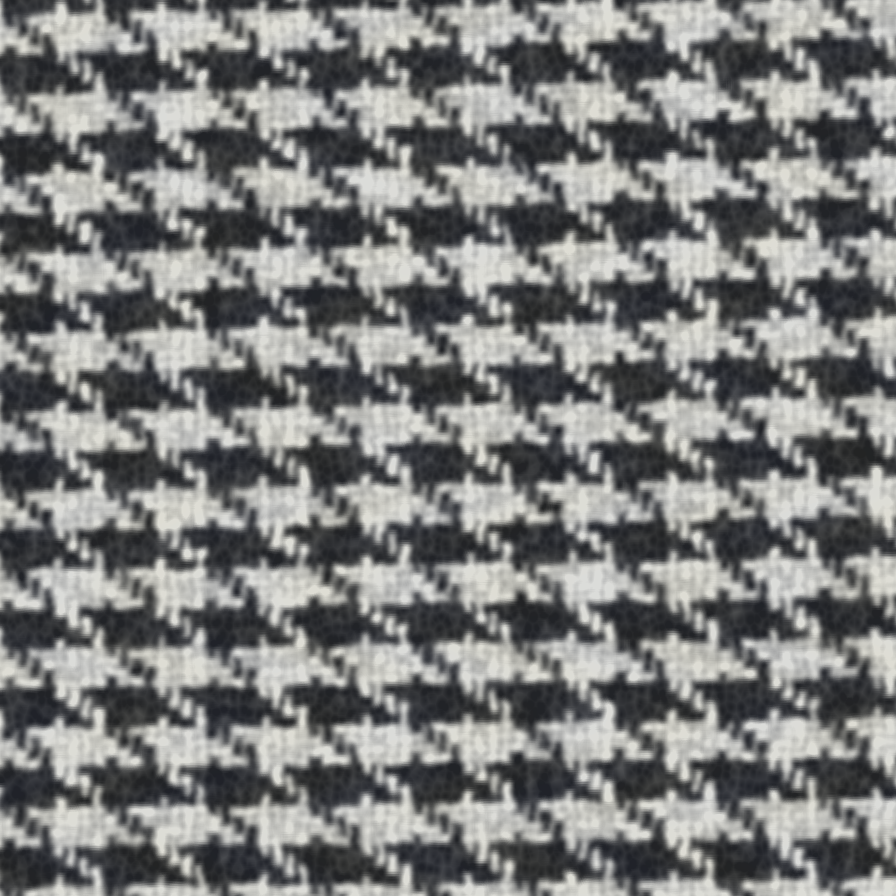
Give the GLSL for this texture, as a Shadertoy shader.

```glsl
// Draws a soft black and cream houndstooth cloth in a two-over-two twill weave.

const vec2 REPEATS = vec2(8.78, 11.3);    // checks across and down
const vec2 PHASE = vec2(0.026, 0.105);    // offset of the first check
const float THREADS = 8.0;                // threads per check, half of them dark
const vec2 BLUR = vec2(0.0018, 0.0019);   // spacing of the softening samples
const vec3 DARK_YARN = vec3(0.130, 0.137, 0.152);
const vec3 LIGHT_YARN = vec3(0.865, 0.865, 0.842);

float hash(vec2 p) {
    vec3 q = fract(p.xyx * vec3(0.1031, 0.1030, 0.0973));
    q += dot(q, q.yzx + 33.33);
    return fract((q.x + q.y) * q.z);
}

// Distance to the nearest scattered point, about 0 to 1.
float cellular(vec2 p) {
    vec2 cell = floor(p);
    float nearest = 2.0;
    for (int y = -1; y <= 1; y++)
    for (int x = -1; x <= 1; x++) {
        vec2 c = cell + vec2(x, y);
        vec2 point = c + vec2(hash(c), hash(c + 71.7));
        nearest = min(nearest, distance(p, point));
    }
    return min(nearest, 1.0);
}

// Layered sines that make the threads wander.
vec2 wander(vec2 uv) {
    vec2 slow = sin(uv.yx * vec2(17.0, 13.0) + uv * 7.0 + vec2(0.4, 2.1));
    vec2 medium = sin(uv.yx * vec2(83.0, 61.0) + uv * vec2(47.0, 39.0));
    vec2 fast = sin(uv.yx * vec2(211.0, 187.0) + 2.0 * medium.yx);
    return 0.0010 * slow + 0.0012 * medium + 0.0012 * fast;
}

// Canvas position to thread coordinates; the rows climb slightly to the right.
vec2 threadSpace(vec2 uv) {
    float slope = mix(0.011, 0.021, uv.y);
    vec2 p = uv + wander(uv);
    p.y -= slope * uv.x;
    return (p * REPEATS - PHASE) * THREADS;
}

// 1 for a light thread, 0 for a dark one.
float isLight(float index) {
    return step(0.5 * THREADS, mod(index, THREADS));
}

// Rounded thread profile: 1 on the crest, lower towards the gaps.
float crest(float across, float depth) {
    float d = 2.0 * across - 1.0;
    return 1.0 - depth * d * d;
}

// Lightness of the yarn on top: 0 is dark, 1 is light.
float weave(vec2 t) {
    vec2 id = floor(t);
    vec2 f = t - id;
    float variation = hash(id) - 0.5;

    float weft = isLight(id.y) * crest(f.y, 0.40) * crest(f.x, 0.14);
    float warp = isLight(id.x) * crest(f.x, 0.42) * crest(f.y, 0.12);

    // Warp floats are narrower than their cell, so weft shows beside them.
    float raised = 1.0 - step(2.0, mod(id.x + id.y + 1.0, 4.0));
    float halfWidth = 0.36 + 0.26 * variation;
    float cover = 1.0 - smoothstep(halfWidth - 0.1, halfWidth + 0.1, abs(f.x - 0.5));
    float tone = mix(weft, warp, raised * cover);
    return tone * (1.0 + 0.30 * variation) + 0.20 * hash(id + 19.3) * crest(f.x, 0.8);
}

// Gaussian average of the weave, giving a fuzzy napped look.
float softWeave(vec2 uv) {
    float sum = 0.0;
    float total = 0.0;
    for (int y = -3; y <= 3; y++)
    for (int x = -3; x <= 3; x++) {
        vec2 o = vec2(x, y);
        float weight = exp(-0.16 * dot(o, o));
        sum += weight * weave(threadSpace(uv + o * BLUR));
        total += weight;
    }
    return sum / total;
}

void mainImage(out vec4 fragColor, in vec2 fragCoord) {
    vec2 uv = fragCoord / iResolution.xy;
    float tone = softWeave(uv);

    // Fibre fuzz and uneven wear
    float fuzz = cellular(uv * vec2(105.0, 85.0)) - 0.45;
    float wear = cellular(uv * vec2(23.0, 29.0) + 5.0) - 0.45;
    tone += 0.14 * fuzz + 0.10 * wear * (1.0 - tone);

    vec3 color = mix(DARK_YARN, LIGHT_YARN, clamp(tone, 0.0, 1.0));

    // Faint drift between cool and warm dye
    float tint = sin(uv.x * 31.0 + 3.0 * sin(uv.y * 23.0)) * sin(uv.y * 41.0);
    color += 0.010 * tint * vec3(0.6, 0.3, -1.0);
    fragColor = vec4(color, 1.0);
}
```
